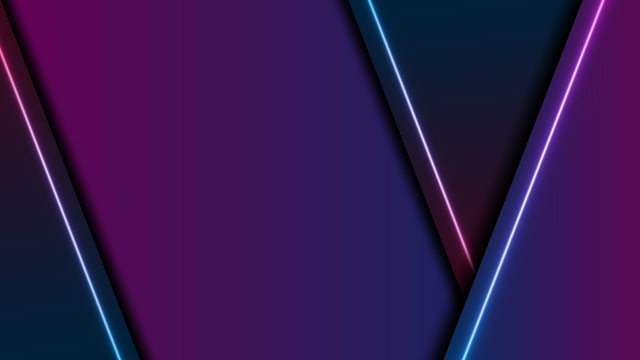
A WebGL 1 fragment shader for this background:

```glsl
precision highp float;

uniform vec2 u_resolution;

#define LEAN 0.387
#define LEFT_EDGE 0.389
#define LEFT_TUBE 0.333
#define MIDDLE_EDGE 1.3546
#define MIDDLE_TUBE 1.4125
#define RIGHT_EDGE 1.2315
#define RIGHT_TUBE 1.287
#define SHADOW_WIDTH 0.052
#define CORE_WIDTH 0.0036
#define HALO_WIDTH 0.0095

const vec3 NAVY = vec3(0.0, 0.125, 0.225);
const vec3 MAROON = vec3(0.225, 0.03, 0.115);
const vec3 CYAN = vec3(0.0, 0.68, 1.0);
const vec3 VIOLET = vec3(0.5, 0.3, 1.0);
const vec3 PINK = vec3(1.0, 0.1, 0.55);
const vec3 MAGENTA = vec3(0.9, 0.12, 1.0);

// Signed distance to a slanted line, positive on its right side
float slantDistance(vec2 p, float baseX, float slope) {
  return (p.x - baseX - slope * p.y) / sqrt(1.0 + slope * slope);
}

// Blend of three colours, with the second at the halfway point
vec3 ramp(vec3 a, vec3 b, vec3 c, float t) {
  t = clamp(t, 0.0, 1.0);
  return mix(mix(a, b, min(t * 2.0, 1.0)), c, max(t * 2.0 - 1.0, 0.0));
}

// Lays a panel over the base and casts its shadow outside, where d > 0
vec3 layPanel(vec3 base, vec3 panel, float d, float shadowWidth) {
  float pixel = 1.0 / u_resolution.y;
  float light = smoothstep(-0.004, shadowWidth, d);
  float cover = 1.0 - smoothstep(-0.5 * pixel, 0.5 * pixel, d);
  return mix(base * light, panel, cover);
}

// Adds a light tube with a pale core and a coloured halo
vec3 addTube(vec3 base, vec3 tint, float d, float whiteness, float spread) {
  float x = abs(d);
  float halo = exp(-x / (HALO_WIDTH * spread));
  float core = exp(-pow(x / CORE_WIDTH, 2.0));
  vec3 lit = base + tint * halo * 0.55;
  return mix(lit, mix(tint, vec3(1.0), whiteness), core);
}

void main() {
  vec2 p = gl_FragCoord.xy / u_resolution.y;

  // Backdrop from plum to indigo
  vec3 color = ramp(vec3(0.4, 0.0, 0.335), vec3(0.24, 0.075, 0.335),
                    vec3(0.11, 0.13, 0.37), p.x / 1.3);

  // Dark panels with slightly tilted gradients
  float tilt = 0.15 * p.x;
  vec3 leftFill = mix(NAVY, MAROON, clamp(p.y * 1.08 - tilt, 0.0, 1.0));
  vec3 middleFill = mix(MAROON, NAVY,
                        clamp((p.y - 0.22) * 1.28 - tilt + 0.21, 0.0, 1.0));
  color = layPanel(color, leftFill, slantDistance(p, LEFT_EDGE, -LEAN), SHADOW_WIDTH);
  color = layPanel(color, middleFill, -slantDistance(p, MIDDLE_EDGE, -LEAN), SHADOW_WIDTH);

  // Tubes on the dark panels, palest halfway along
  float leftT = p.y / 0.86;
  float middleT = (p.y - 0.24) / 0.76;
  color = addTube(color, ramp(CYAN, VIOLET, PINK, leftT),
                  slantDistance(p, LEFT_TUBE, -LEAN),
                  0.4 + 0.4 * sin(3.14 * clamp(leftT, 0.0, 1.0)), 0.8);
  color = addTube(color, ramp(PINK, VIOLET, CYAN, middleT),
                  slantDistance(p, MIDDLE_TUBE, -LEAN),
                  0.4 + 0.45 * sin(3.14 * clamp(middleT, 0.0, 1.0)), 0.8);

  // Front panel, casting a wider shadow
  vec3 rightFill = ramp(vec3(0.015, 0.18, 0.37), vec3(0.18, 0.1, 0.36),
                        vec3(0.345, 0.035, 0.325), (p.x - 1.23) / 0.53);
  color = layPanel(color, rightFill, -slantDistance(p, RIGHT_EDGE, LEAN),
                   SHADOW_WIDTH * 1.3);
  color = addTube(color, ramp(CYAN, VIOLET, MAGENTA, p.y),
                  slantDistance(p, RIGHT_TUBE, LEAN + 0.002),
                  0.65 + 0.3 * sin(3.14 * p.y), 1.2);

  gl_FragColor = vec4(clamp(color, 0.0, 1.0), 1.0);
}
```
